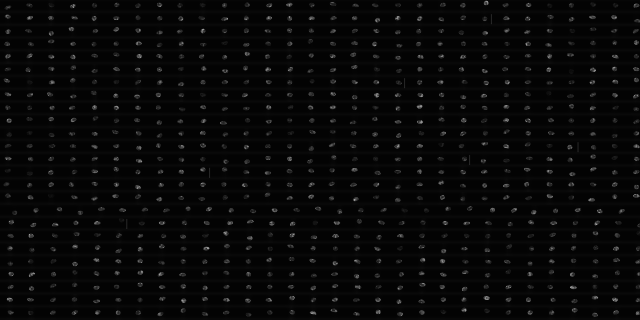
A Shadertoy shader for this pattern:

```glsl
// Grid of dim, mottled grey cell nuclei on near-black, in rows with faint seams.

#define ROWS 25.0
#define COLUMN_STEP 1.693              // column spacing, in row heights
#define UPPER_ROWS 16.0                // rows before the columns shift sideways
#define NUCLEUS_RADII vec2(0.235, 0.155)
#define CENTRE_HEIGHT 0.58
#define JITTER vec2(0.13, 0.21)
#define BACKGROUND 0.012
#define SEAM_LIGHT 0.022
#define SMEAR_LIGHT 0.014
#define NUCLEUS_LIGHT 0.25
#define MOTTLE_SCALE 9.0
#define SCRATCH_CHANCE 0.008

// Integer hash giving two values in 0..1
vec2 hash2(vec2 cell, int salt) {
    uvec2 q = uvec2(ivec2(cell) + ivec2(salt * 131, salt * 57));
    q = q * 1664525u + 1013904223u;
    q.x += q.y * 1664525u;
    q.y += q.x * 1664525u;
    q ^= q >> 16u;
    q.x += q.y * 1664525u;
    q.y += q.x * 1664525u;
    q ^= q >> 16u;
    return vec2(q & 65535u) / 65535.0;
}

float valueNoise(vec2 p) {
    vec2 i = floor(p), f = fract(p);
    f = f * f * (3.0 - 2.0 * f);
    float low = mix(hash2(i, 7).x, hash2(i + vec2(1, 0), 7).x, f.x);
    float high = mix(hash2(i + vec2(0, 1), 7).x, hash2(i + vec2(1, 1), 7).x, f.x);
    return mix(low, high, f.y);
}

// Horizontal place of the first column in a row counted from the top
float rowOffset(float row) {
    float below = row - UPPER_ROWS;
    return below < 0.0 ? 0.62 : 0.77 + 0.38 * exp(-0.9 * below);
}

// Approximate signed distance to an ellipse
float ellipseDistance(vec2 p, vec2 radii) {
    float k = length(p / radii);
    return k * (k - 1.0) / max(length(p / (radii * radii)), 1e-3);
}

float nucleus(vec2 p, vec2 cell, float pixel) {
    vec2 shape = hash2(cell, 1), tone = hash2(cell, 2);
    vec2 jitter = hash2(cell, 3) * 2.0 - 1.0;
    p -= JITTER * jitter * jitter * jitter;

    // Turned, slightly bent oval
    float angle = (shape.x - 0.4) * 0.9;
    float c = cos(angle), s = sin(angle);
    p = mat2(c, -s, s, c) * p;
    p.y += (tone.y - 0.5) * 1.6 * p.x * p.x;
    vec2 radii = NUCLEUS_RADII * mix(vec2(0.8, 1.15), vec2(1.12, 0.85), shape.y);
    float d = ellipseDistance(p, radii);
    float body = 1.0 - smoothstep(-0.5, 0.6, d / max(pixel, 0.07));

    // Chromatin mottling with a few bright grains
    float grain = valueNoise(p * MOTTLE_SCALE + cell * 17.0 + 500.0);
    float mottle = 0.4 + 0.65 * grain + 1.1 * grain * grain * grain;
    float level = mix(0.5, 1.25, tone.x) * mix(0.3, 1.0, smoothstep(0.02, 0.16, tone.y));
    return body * mottle * level * NUCLEUS_LIGHT;
}

void mainImage(out vec4 fragColor, in vec2 fragCoord) {
    float pixel = ROWS / iResolution.y;
    vec2 p = fragCoord * pixel;

    // Cell index and position relative to its centre
    float row = ROWS - 1.0 - floor(p.y);
    float across = (p.x - rowOffset(row)) / COLUMN_STEP + 0.5;
    vec2 cell = vec2(floor(across), row);
    vec2 local = vec2((fract(across) - 0.5) * COLUMN_STEP, fract(p.y) - CENTRE_HEIGHT);

    // Faint seams between rows
    float seam = abs(fract(p.y + 0.43) - 0.5);
    float light = BACKGROUND + SEAM_LIGHT * exp(-seam * seam * 60.0);

    // Dim vertical smear behind each nucleus
    vec2 wear = hash2(cell, 4);
    float smear = exp(-local.x * local.x * 22.0) * wear.x * wear.x;
    light += SMEAR_LIGHT * smear * (0.6 + 0.8 * valueNoise(p * vec2(8.0, 2.0)));

    light += nucleus(local, cell, pixel);

    // Rare thin upright scratches in the gaps
    float scratch = 1.0 - smoothstep(0.0, max(pixel, 0.06), abs(local.x - 0.52));
    scratch *= 1.0 - smoothstep(0.34, 0.44, abs(local.y + 0.08));
    light += 0.14 * scratch * step(wear.y, SCRATCH_CHANCE);

    fragColor = vec4(vec3(light), 1.0);
}
```
